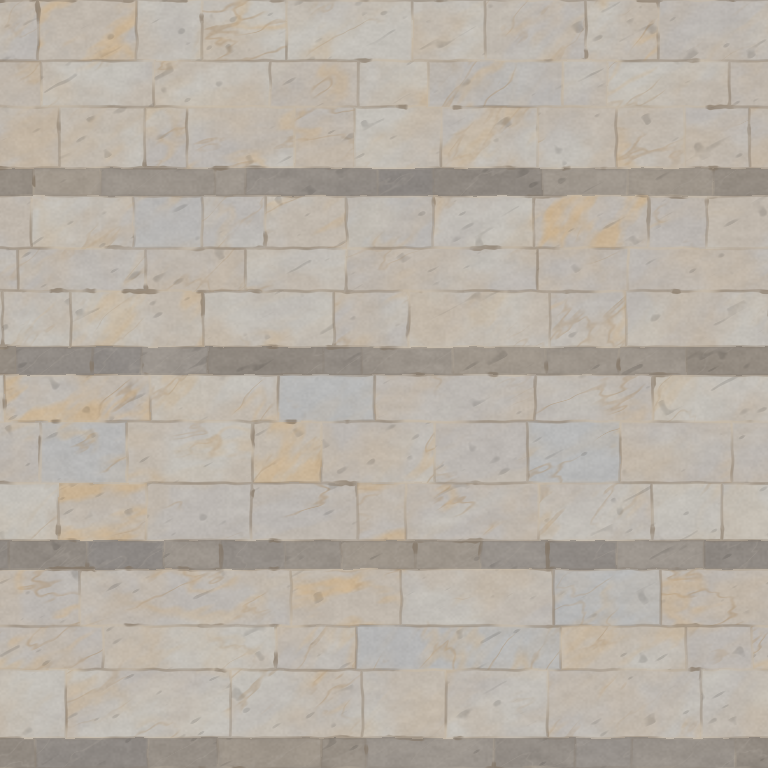
Write a Shadertoy shader that draws this texture.

```glsl
// Course edges from bottom to top; every fourth course is a dark band
const float EDGES[17] = float[17](0.0, .039, .128, .185, .259, .296, .371, .451, .512,
                                  .548, .621, .677, .745, .781, .861, .921, 1.0);
const float STONES[16] = float[16](9., 6., 6., 5., 11., 8., 8., 6.,
                                   10., 7., 6., 9., 9., 10., 8., 8.);

const vec3 GREY  = vec3(.73, .71, .69);
const vec3 PALE  = vec3(.765, .75, .722);
const vec3 WARM  = vec3(.75, .71, .66);
const vec3 COOL  = vec3(.70, .705, .71);
const vec3 OCHRE = vec3(.80, .69, .54);
const vec3 VEIN  = vec3(.68, .59, .48);
const vec3 BAND_DARK  = vec3(.55, .525, .50);
const vec3 BAND_LIGHT = vec3(.625, .595, .56);
const vec3 MORTAR = vec3(.79, .73, .64);
const vec3 CREVICE = vec3(.50, .44, .37);

float hash(vec2 p) {
    return fract(sin(dot(p, vec2(127.1, 311.7))) * 43758.5453);
}

float noise(vec2 p) {
    vec2 i = floor(p), f = fract(p);
    f = f * f * (3.0 - 2.0 * f);
    return mix(mix(hash(i), hash(i + vec2(1, 0)), f.x),
               mix(hash(i + vec2(0, 1)), hash(i + vec2(1, 1)), f.x), f.y);
}

float fbm(vec2 p) {
    float sum = 0.0, amp = 0.533;
    for (int i = 0; i < 4; i++) {
        sum += amp * noise(p);
        p = p * 2.03 + 17.3;
        amp *= 0.5;
    }
    return sum;
}

vec2 rotate(vec2 p, float a) {
    return vec2(cos(a) * p.x + sin(a) * p.y, cos(a) * p.y - sin(a) * p.x);
}

// Jittered upright joint k in a course of n stones, wrapping across
float jointAt(float k, float row, float n) {
    return (k + 0.68 * (hash(vec2(mod(k, n), row + 3.0)) - 0.5)) / n;
}

// Thin ragged line along a noise contour
float veinLine(vec2 p, float width) {
    return 1.0 - smoothstep(0.0, width, abs(fbm(p) - 0.5));
}

vec3 lightStone(vec2 p, vec2 id) {
    float tone = hash(id + 5.1), kind = hash(id + 9.7);
    vec2 q = rotate(p, mix(0.15, 0.95, hash(id + 2.3)));
    float blotch = fbm(q * vec2(9, 20));
    vec3 col = mix(GREY, PALE, smoothstep(0.25, 0.75, blotch + 0.5 * (tone - 0.5)));
    col = mix(col, WARM, 0.75 * smoothstep(0.45, 0.7, fbm(p * 13.0 + 40.0) + 0.3 * (kind - 0.5)));
    col = mix(col, COOL, 0.75 * smoothstep(0.2, 0.05, kind));
    // Ochre staining, strong on a few stones
    float stain = smoothstep(0.42, 0.68, fbm(q * vec2(12, 30) + 80.0));
    col = mix(col, OCHRE, stain * mix(0.12, 0.7, smoothstep(0.87, 0.95, kind)));
    // Diagonal veins that fade in and out
    float mask = smoothstep(0.42, 0.72, noise(p * 19.0 + 11.0)) * mix(0.3, 0.9, hash(id + 6.6));
    col = mix(col, VEIN, 0.6 * mask * veinLine(q * vec2(9, 26), 0.035));
    col = mix(col, OCHRE, 0.5 * mask * veinLine(q * vec2(7, 17) + 31.0, 0.07));
    return col;
}

vec3 bandStone(vec2 p, vec2 id) {
    float tone = hash(id + 7.9) + 0.6 * (fbm(p * vec2(18, 35)) - 0.5);
    vec3 col = mix(BAND_DARK, BAND_LIGHT, clamp(tone, 0.0, 1.0));
    col += (hash(id + 1.4) - 0.5) * vec3(.02, .005, -.02);
    return mix(col, BAND_LIGHT + 0.03, 0.25 * veinLine(rotate(p, 0.6) * vec2(10, 30), 0.03));
}

void mainImage(out vec4 fragColor, in vec2 fragCoord) {
    vec2 uv = fragCoord / iResolution.xy;
    float px = 1.0 / iResolution.y;
    vec2 p = uv + 0.0022 * (vec2(noise(uv * 55.0), noise(uv * 55.0 + 70.0)) - 0.5);

    // Find the course and the stone
    int row = 0;
    for (int i = 1; i < 16; i++) if (p.y >= EDGES[i]) row = i;
    float r = float(row), n = STONES[row];
    bool isBand = row % 4 == 0;
    float x = fract(p.x + hash(vec2(r, 8.2)));
    float k = floor(x * n);
    if (x < jointAt(k, r, n)) k -= 1.0;
    else if (x >= jointAt(k + 1.0, r, n)) k += 1.0;
    float left = jointAt(k, r, n), right = jointAt(k + 1.0, r, n);
    vec2 id = vec2(mod(k, n), r);
    vec2 local = vec2(x - left, p.y - EDGES[row]) + 7.0 * vec2(hash(id), hash(id + 4.4));

    vec3 col = isBand ? bandStone(local, id) : lightStone(local, id);

    // Surface grain and small pits
    col += 0.05 * (fbm(local * vec2(55, 95)) - 0.5) + 0.025 * (noise(uv * 330.0) - 0.5);
    float pit = smoothstep(0.86, 0.96, noise(rotate(local, 0.5) * vec2(45, 110)));
    col *= 1.0 - 0.1 * pit;

    // Joints: fine, broken lines with chipped spots
    float side = min(x - left, right - x);
    float level = min(p.y - EDGES[row], EDGES[row + 1] - p.y);
    float dist = min(side, level);
    float chip = smoothstep(0.72, 0.92, noise(uv * 42.0 + 25.0));
    float width = 0.0007 + 0.0022 * chip * noise(uv * 160.0);
    float line = 1.0 - smoothstep(width, width + 0.0008 + px, dist);
    float wear = noise(uv * 24.0 + 9.0);
    vec3 jointColor = mix(MORTAR, CREVICE, smoothstep(0.25, 0.6, wear + 0.4 * chip));
    float strength = (isBand ? 0.3 : 0.6) * mix(0.45, 1.0, noise(uv * 33.0 + 60.0));
    col = mix(col, jointColor, line * max(strength, 0.7 * chip));

    // Soft weathering beside the joints
    float rim = 1.0 - smoothstep(0.0, 0.008, dist);
    col = mix(col, isBand ? BAND_DARK : WARM, 0.35 * rim * noise(uv * 70.0));
    fragColor = vec4(clamp(col, 0.0, 1.0), 1.0);
}
```
